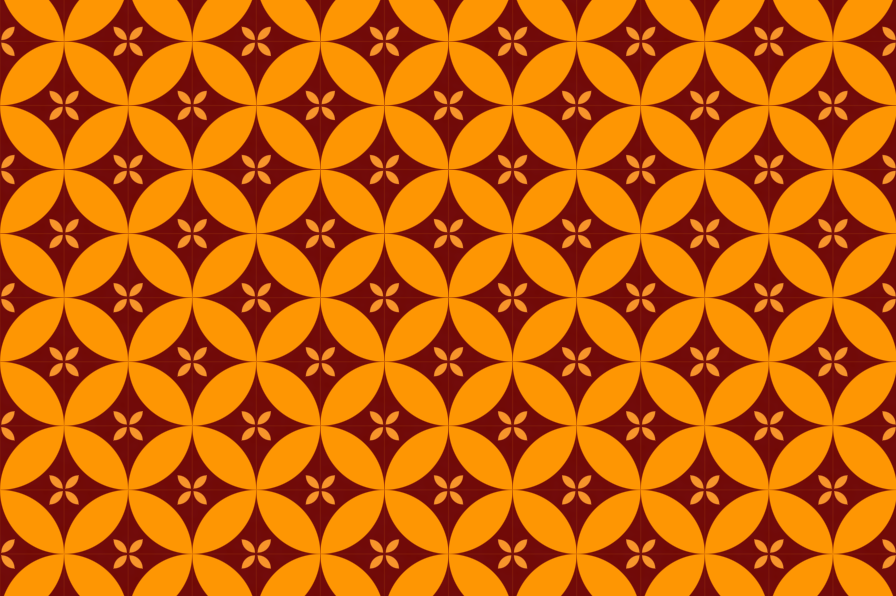
This pattern is drawn by a Shadertoy shader. Its source:

```glsl
float fill(float dist, float soft) {
    return 1.0 - smoothstep(-soft, soft, dist);
}

// Leaf with two pointed ends, lying along x and centred on the origin
float leafDistance(vec2 p, float halfLength, float halfWidth) {
    float radius = (halfLength * halfLength + halfWidth * halfWidth) / (2.0 * halfWidth);
    return length(vec2(p.x, abs(p.y) + radius - halfWidth)) - radius;
}

// Layered sines for a faint unevenness of the dark ground
float mottle(vec2 p) {
    return sin(p.x * 9.1 + 2.0 * sin(p.y * 5.3)) * sin(p.y * 8.3 + 2.0 * sin(p.x * 4.7))
         + 0.5 * sin(p.x * 23.0 + p.y * 17.0) * sin(p.y * 21.0 - p.x * 13.0);
}

void mainImage(out vec4 fragColor, in vec2 fragCoord) {
    // One unit is the circle radius; seven repeats span the width
    float unitsPerPixel = 13.984 / iResolution.x;
    vec2 p = fragCoord * unitsPerPixel - vec2(0.0, 0.656);
    float soft = 0.85 * unitsPerPixel;

    // Diagonal lattice of diamonds, folded into one quadrant
    vec2 lattice = 0.5 * vec2(p.x + p.y, p.x - p.y);
    vec2 local = fract(lattice + 0.5) - 0.5;
    vec2 q = abs(vec2(local.x + local.y, local.x - local.y));

    // Dark ground with hairline seams through the diamond corners
    vec3 color = mix(vec3(0.44, 0.035, 0.02), vec3(0.45, 0.05, 0.06),
                     0.35 + 0.2 * mottle(p));
    float seam = fill(min(q.x, q.y) - 0.007, soft);
    color = mix(color, vec3(0.59, 0.19, 0.05), 0.4 * seam);

    // Large petals where neighbouring circles overlap
    float petal = length(q - 1.0) - 1.0;
    color = mix(color, vec3(0.995, 0.59, 0.01), fill(petal, soft));

    // Small four-leaf flower in each diamond
    vec2 diagonal = vec2(q.x + q.y, q.x - q.y) * 0.7071;
    float leaf = leafDistance(diagonal - vec2(0.175, 0.0), 0.145, 0.062);
    color = mix(color, vec3(0.97, 0.585, 0.17), fill(leaf, soft));

    fragColor = vec4(color, 1.0);
}
```
